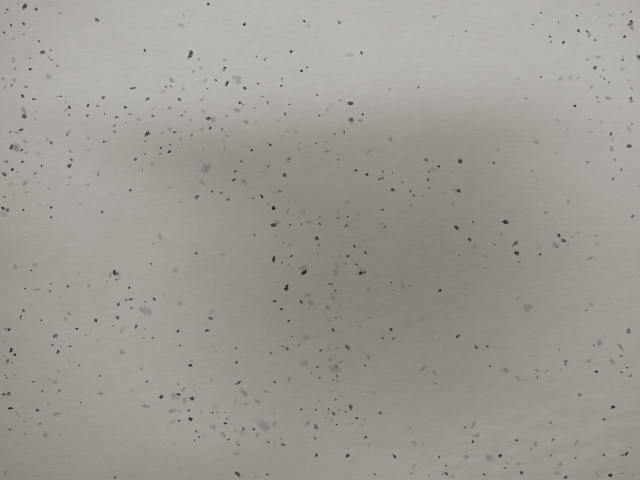
Give the GLSL for this texture, as a WebGL 2 fragment shader.

```glsl
#version 300 es
precision highp float;

uniform vec2 u_resolution;
out vec4 fragColor;

float hash(vec2 p) {
  vec3 q = fract(p.xyx * vec3(0.1031, 0.1030, 0.0973));
  q += dot(q, q.yzx + 33.33);
  return fract((q.x + q.y) * q.z);
}

float noise(vec2 p) {
  vec2 i = floor(p), f = fract(p);
  f = f * f * (3.0 - 2.0 * f);
  float low = mix(hash(i), hash(i + vec2(1.0, 0.0)), f.x);
  float high = mix(hash(i + vec2(0.0, 1.0)), hash(i + vec2(1.0, 1.0)), f.x);
  return mix(low, high, f.y);
}

float fbm(vec2 p) {
  float sum = 0.0, gain = 0.5;
  for (int i = 0; i < 4; i++) {
    sum += gain * noise(p);
    p = mat2(1.6, 1.2, -1.2, 1.6) * p + 7.3;
    gain *= 0.5;
  }
  return sum;
}

// Soft daylight with a broad cast shadow, uv in 0..1
float lighting(vec2 uv, float wobble) {
  float light = mix(0.635, 0.715, smoothstep(0.4, 0.92, uv.y));
  float edge = 0.755 + 0.09 * uv.x + 0.03 * wobble;
  float top = 1.0 - smoothstep(edge - 0.13, edge + 0.04, uv.y);
  float start = 0.3 - 0.25 * smoothstep(0.5, 0.8, uv.y);
  float sides = smoothstep(start - 0.1, start + 0.24, uv.x)
              * (1.0 - smoothstep(0.66, 1.02, uv.x));
  float bottom = smoothstep(-0.15, 0.42, uv.y);
  light -= 0.105 * top * sides * bottom;
  vec2 corner = (uv - vec2(0.55, 0.55)) * vec2(1.0, 0.8);
  light -= 0.12 * smoothstep(0.4, 0.85, length(corner));
  return light - 0.03 * smoothstep(0.12, 0.0, uv.y) * smoothstep(0.3, 0.0, abs(uv.x - 0.35));
}

// Fine embossed skin, stretched sideways
float relief(vec2 p, vec2 scale) {
  vec2 q = p * scale + 2.0 * noise(p * 24.0);
  return noise(q) - noise(q + vec2(0.35, -0.6));
}

// Scattered ragged flecks, one at most in each cell
float flecks(vec2 p, float cells, float density, float radius, float stretch,
             float softness, float seed) {
  vec2 id = floor(p * cells);
  vec2 key = id + seed;
  float cluster = noise((id + 0.5) / cells * vec2(4.5, 8.0) + 11.0);
  float chance = density * mix(0.25, 2.4, smoothstep(0.4, 0.8, cluster));
  float present = step(hash(key), chance);
  vec2 jitter = vec2(hash(key + 17.1), hash(key + 41.7));
  vec2 q = p - (id + mix(vec2(0.25), vec2(0.75), jitter)) / cells;
  float angle = (hash(key + 73.3) - 0.5) * 2.6;
  q = mat2(cos(angle), -sin(angle), sin(angle), cos(angle)) * q;
  float size = radius * mix(0.55, 1.45, pow(hash(key + 5.9), 2.0));
  vec2 axes = size * vec2(mix(1.0, stretch, hash(key + 29.4)), 1.0);
  float ragged = 0.9 * (noise(p * 1.1 / radius + seed) - 0.5);
  float d = (length(q / axes) - 1.0 + ragged) * size;
  float tone = mix(0.45, 1.0, hash(key + 61.2));
  return present * tone * (1.0 - smoothstep(-softness, softness, d));
}

void main() {
  vec2 uv = gl_FragCoord.xy / u_resolution;
  vec2 p = gl_FragCoord.xy / u_resolution.y;
  float pixel = 1.0 / u_resolution.y;

  float light = lighting(uv, fbm(p * 3.0) - 0.5);

  // Surface mottling and grain
  light += 0.022 * (fbm(p * vec2(7.0, 11.0)) - 0.47);
  light += 0.012 * (fbm(p * vec2(45.0, 80.0)) - 0.47);
  float creased = smoothstep(0.35, 0.0, uv.y) * smoothstep(0.45, 0.9, uv.x);
  light += 0.014 * relief(p, vec2(95.0, 190.0));
  light += (0.006 + 0.022 * creased) * relief(p + 3.0, vec2(40.0, 75.0));

  // Warm grey, a little warmer in the shade
  float shade = smoothstep(0.72, 0.53, light);
  vec3 color = light - mix(vec3(0.0, 0.01, 0.03), vec3(0.0, 0.02, 0.05), shade);

  // Faded smudges, faint flecks, then dark flecks
  float smudge = flecks(p, 15.0, 0.09, 0.0065, 1.3, 0.004, 3.0);
  float faint = flecks(p, 46.0, 0.09, 0.0026, 2.4, 1.1 * pixel, 120.0);
  float dark = flecks(p, 31.0, 0.12, 0.0026, 1.9, 0.7 * pixel, 260.0);
  float tiny = flecks(p, 52.0, 0.055, 0.0019, 1.6, 0.7 * pixel, 410.0);
  color = mix(color, vec3(0.36, 0.355, 0.35), 0.5 * smudge);
  color = mix(color, vec3(0.36, 0.35, 0.33), 0.5 * faint);
  color = mix(color, vec3(0.13, 0.125, 0.12), 0.95 * max(dark, tiny));

  fragColor = vec4(color, 1.0);
}
```
